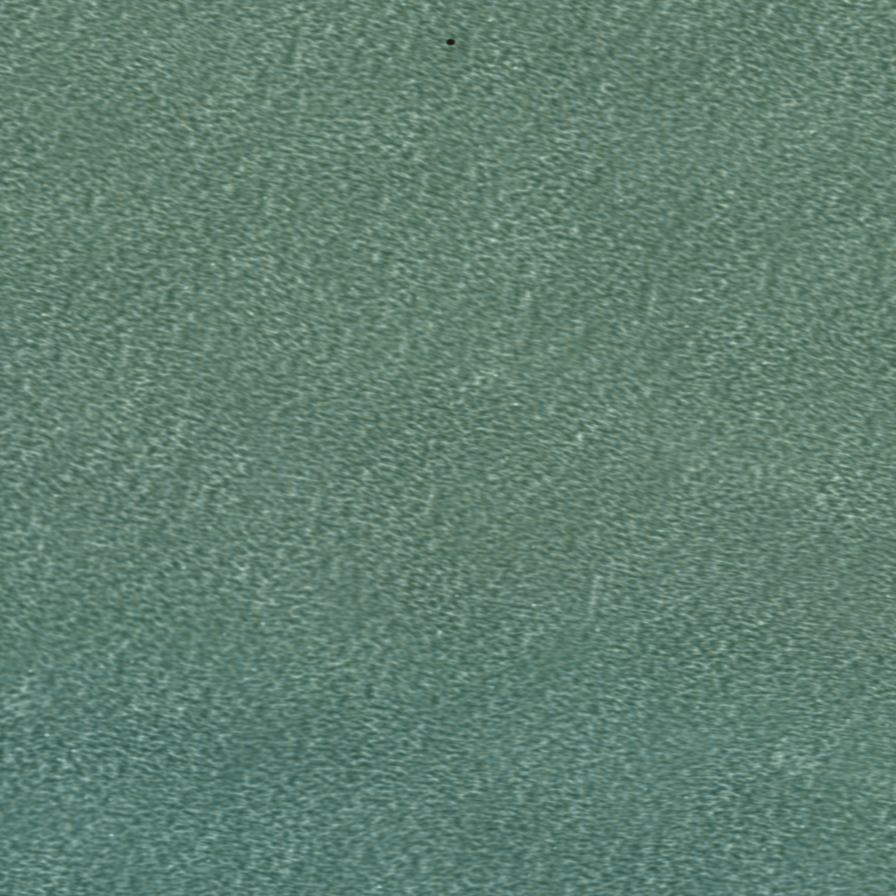
Write a Shadertoy shader that draws this texture.

```glsl
float hash(vec2 p) {
    vec3 q = fract(vec3(p.xyx) * vec3(0.1031, 0.1030, 0.0973));
    q += dot(q, q.yzx + 33.33);
    return fract((q.x + q.y) * q.z);
}

float cornerSlope(vec2 cell, vec2 offset) {
    float angle = 6.2832 * hash(cell);
    return dot(vec2(cos(angle), sin(angle)), offset);
}

float gradientNoise(vec2 p) {
    vec2 i = floor(p), f = fract(p);
    vec2 w = f * f * f * (f * (f * 6.0 - 15.0) + 10.0);
    vec2 e = vec2(1, 0);
    float low = mix(cornerSlope(i, f), cornerSlope(i + e, f - e), w.x);
    float high = mix(cornerSlope(i + e.yx, f - e.yx), cornerSlope(i + 1.0, f - 1.0), w.x);
    return mix(low, high, w.y);
}

// Short crests that dip to the right, grouped in rising diagonal rows
float ripples(vec2 uv) {
    float tilt = mix(0.08, 0.24, smoothstep(0.0, 0.6, uv.y));
    vec2 crest = vec2(uv.x - 0.2 * uv.y, uv.y + tilt * (uv.x - 0.5));
    crest.y += 0.012 * gradientNoise(uv * 6.0 + 3.0);
    vec2 row = vec2(dot(uv, vec2(0.65, 0.76)), dot(uv, vec2(-0.76, 0.65)));
    float rows = gradientNoise(row * vec2(9, 48) + 7.0);
    float h = 0.205 * gradientNoise(crest * vec2(78, 195) + 11.0);
    h += 0.13 * gradientNoise(crest * vec2(135, 290) + 41.0);
    h *= 1.0 + 0.5 * rows + 0.35 * gradientNoise(uv * 9.0 + 19.0);
    return h + 0.03 * rows + 1.2 * h * h - 0.0036;
}

// A broken, wandering line of thin foam
float foamLine(vec2 uv, float height, float slope, float seed) {
    float path = height - slope * uv.x + 0.05 * gradientNoise(vec2(uv.x * 5.0, seed));
    float d = (uv.y - path) / 0.016;
    float patches = smoothstep(-0.1, 0.45, gradientNoise(uv * vec2(9, 16) + seed));
    return exp(-d * d) * patches;
}

// Sparse sunlit specks
float glints(vec2 uv) {
    vec2 cell = floor(uv * 70.0);
    vec2 spot = 0.25 + 0.5 * vec2(hash(cell + 17.0), hash(cell + 53.0));
    float d = length((fract(uv * 70.0) - spot) * vec2(0.7, 1.0));
    return step(0.985, hash(cell + 91.0)) * (1.0 - smoothstep(0.04, 0.2, d));
}

void mainImage(out vec4 fragColor, in vec2 fragCoord) {
    vec2 uv = fragCoord / iResolution.y;

    // Broad shift from green water above to teal below left
    float swell = gradientNoise(uv * vec2(2.2, 4.0) + 5.0);
    float depth = smoothstep(0.75, 0.0, uv.y + 0.22 * uv.x + 0.25 * swell);
    vec3 color = mix(vec3(0.392, 0.507, 0.442), vec3(0.345, 0.490, 0.450), depth);
    color += 0.03 * gradientNoise(uv * vec2(5, 9) + 23.0);

    // Ripples, with a fine warm and cool tint
    color += ripples(uv) * vec3(1.02, 0.98, 1.0);
    color += vec3(0.03, 0.0, -0.03) * gradientNoise(uv * vec2(110, 160) + 61.0);

    // Foam and sparkle
    float foam = foamLine(uv, 0.23, 0.1, 2.3) + 0.6 * foamLine(uv, 0.78, 0.36, 8.7);
    color += foam * (0.07 + 0.2 * gradientNoise(uv * vec2(90, 170) + 31.0)) * vec3(1.1, 1.0, 1.0);
    color += 0.16 * glints(uv);

    // One small dark float
    float speck = length((uv - vec2(0.503, 0.953)) * vec2(0.75, 1.0));
    color = mix(color, vec3(0.12, 0.10, 0.06), 1.0 - smoothstep(0.002, 0.005, speck));

    fragColor = vec4(clamp(color, 0.0, 1.0), 1.0);
}
```
